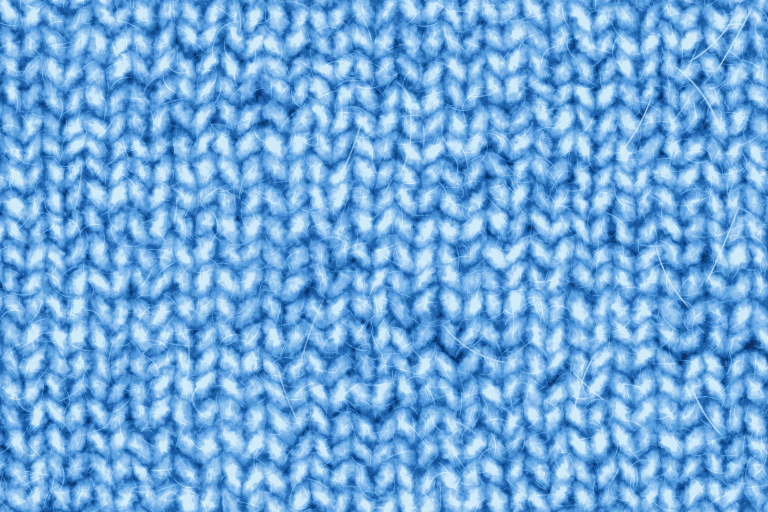
This texture is drawn by a Shadertoy shader. Its source:

```glsl
float hash(vec2 p) {
    return fract(sin(dot(p, vec2(127.1, 311.7))) * 43758.5453);
}

float noise(vec2 p) {
    vec2 i = floor(p), f = fract(p);
    f = f * f * (3.0 - 2.0 * f);
    return mix(mix(hash(i), hash(i + vec2(1, 0)), f.x),
               mix(hash(i + vec2(0, 1)), hash(i + vec2(1, 1)), f.x), f.y);
}

float fbm(vec2 p) {
    float sum = 0.0, amp = 0.5;
    for (int i = 0; i < 4; i++) {
        sum += amp * noise(p);
        p = mat2(1.6, 1.2, -1.2, 1.6) * p + 7.3;
        amp *= 0.5;
    }
    return sum;
}

// Plump slanted yarn legs, two per stitch, meeting in a V
float knit(vec2 p) {
    float tone = 0.0;
    for (int j = -1; j <= 1; j++)
    for (int i = -1; i <= 1; i++)
    for (float side = -1.0; side < 2.0; side += 2.0) {
        vec2 id = floor(p) + vec2(i, j);
        vec2 seed = id + side * 0.31;
        vec2 jitter = vec2(hash(seed), hash(seed + 17.0)) - 0.5;
        vec2 centre = id + 0.5 + vec2(0.25 * side, 0.0) + jitter * vec2(0.12, 0.3);
        vec2 v = (p - centre) * vec2(1.0, 0.61);
        float a = side * (0.5 + 0.35 * (hash(seed + 5.0) - 0.5));
        float along = dot(v, vec2(sin(a), cos(a)));
        float across = dot(v, vec2(cos(a), -sin(a)));
        float d = length(vec2(along / 0.40, across / 0.205));
        float strands = noise(vec2(across * 26.0 + along * 7.0 * side, along * 5.0) + seed * 9.0);
        float light = 0.76 + 0.34 * hash(seed + 31.0) + 0.22 * (strands - 0.5);
        tone = max(tone, exp(-1.15 * d * d) * light);
    }
    return tone;
}

// Short curved fibres, one per grid cell
float fuzz(vec2 p, float width) {
    float cover = 0.0;
    for (int j = -1; j <= 1; j++)
    for (int i = -1; i <= 1; i++) {
        vec2 id = floor(p) + vec2(i, j);
        vec2 v = p - id - vec2(hash(id), hash(id + 3.7));
        float a = 6.2832 * hash(id + 8.1);
        v = mat2(cos(a), -sin(a), sin(a), cos(a)) * v;
        v.y += (hash(id + 2.9) - 0.5) * 1.4 * v.x * v.x;
        float line = 1.0 - smoothstep(0.0, width, abs(v.y));
        line *= 1.0 - smoothstep(0.35, 0.8, abs(v.x));
        cover = max(cover, line * hash(id + 6.3));
    }
    return cover;
}

// A few long stray hairs, bent into arcs
float strayHairs(vec2 p, float width, float aspect) {
    float cover = 0.0;
    for (float k = 0.0; k < 16.0; k++) {
        vec2 r = vec2(hash(vec2(k, 1.3)), hash(vec2(k, 4.9)));
        vec2 v = p - r * vec2(aspect, 1.0);
        float a = 1.57 + 2.2 * (hash(vec2(k, 7.7)) - 0.5);
        v = mat2(cos(a), -sin(a), sin(a), cos(a)) * v;
        v.y += (hash(vec2(k, 9.1)) - 0.5) * 8.0 * v.x * v.x;
        float reach = 0.04 + 0.06 * hash(vec2(k, 2.2));
        float line = 1.0 - smoothstep(0.0, width, abs(v.y));
        line *= 1.0 - smoothstep(reach * 0.7, reach, abs(v.x));
        cover = max(cover, line * (0.4 + 0.5 * r.x));
    }
    return cover;
}

vec3 yarnColor(float t) {
    vec3 c = mix(vec3(0.04, 0.20, 0.41), vec3(0.11, 0.38, 0.67), smoothstep(0.0, 0.16, t));
    c = mix(c, vec3(0.33, 0.61, 0.87), smoothstep(0.14, 0.40, t));
    c = mix(c, vec3(0.55, 0.75, 0.93), smoothstep(0.36, 0.64, t));
    return mix(c, vec3(0.81, 0.92, 0.98), smoothstep(0.60, 0.95, t));
}

void mainImage(out vec4 fragColor, in vec2 fragCoord) {
    float aspect = iResolution.x / iResolution.y;
    float pixel = 1.0 / iResolution.y;
    vec2 p = fragCoord * pixel;

    // Uneven tension bends the columns, fine noise roughens the yarn
    vec2 bend = vec2(fbm(p * 5.0), fbm(p * 5.0 + 40.0)) - 0.47;
    vec2 rough = vec2(fbm(p * 75.0), fbm(p * 75.0 + 90.0)) - 0.47;
    vec2 stitch = p * vec2(17.5 / aspect, 19.0) + bend * vec2(0.5, 0.9) + rough * vec2(0.2, 0.32);

    float tone = knit(stitch);
    tone += 0.38 * (fbm(p * 110.0) - 0.47) + 0.22 * (fbm(p * 9.0 + 12.0) - 0.47);

    // Halo of fibres over the stitches
    float fibres = fuzz(p * 26.0, 26.0 * (0.0012 + pixel * 0.6));
    fibres = max(fibres, 0.8 * fuzz(p * 41.0 + 5.5, 41.0 * (0.001 + pixel * 0.5)));
    tone += 0.26 * fibres;

    vec3 color = yarnColor(clamp(tone, 0.0, 1.0));
    float hair = strayHairs(p, 0.0015 + pixel * 0.7, aspect);
    color = mix(color, vec3(0.86, 0.94, 0.98), hair * 0.85);
    fragColor = vec4(color, 1.0);
}
```
